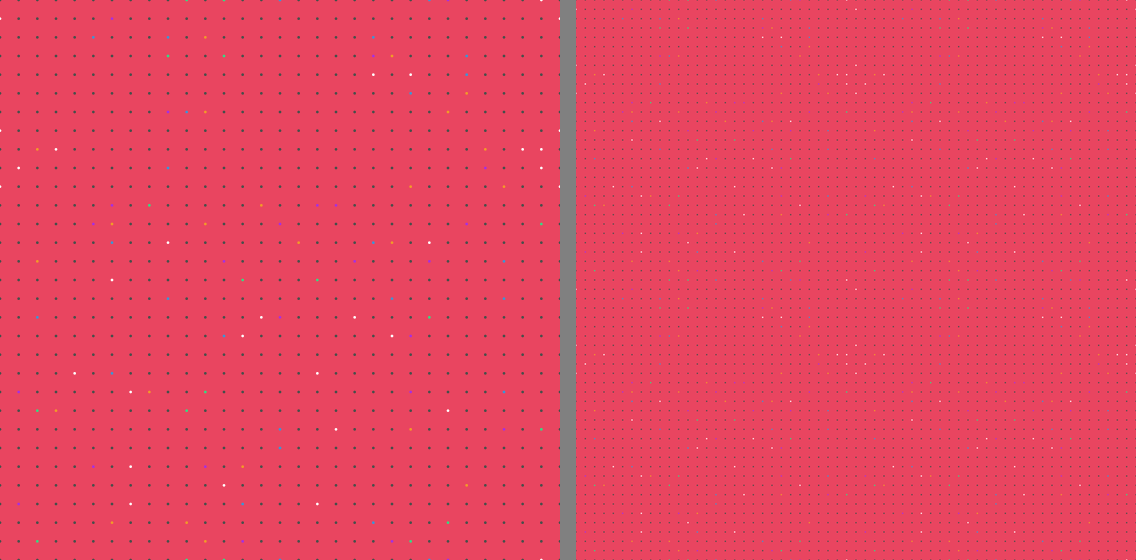
Left, the tile; right, the same tile 2 across and 2 down.
This pattern is drawn by a WebGL 2 fragment shader. Its source:

```glsl
#version 300 es
precision highp float;

uniform vec2 u_resolution;
out vec4 fragColor;

const float REPEATS = 30.0;        // dots across and down
const float DOT_RADIUS = 0.07;     // in cells
const float ACCENT_SHARE = 0.12;   // part of the dots that is coloured
const uint SEED = 17u;

const vec3 GROUND = vec3(0.914, 0.271, 0.376);
const vec3 DARK_DOT = vec3(0.26, 0.31, 0.29);
const int ACCENT_COUNT = 5;
const vec3 ACCENTS[ACCENT_COUNT] = vec3[](
    vec3(1.0, 1.0, 1.0),
    vec3(0.95, 0.61, 0.15),
    vec3(0.18, 0.88, 0.52),
    vec3(0.20, 0.60, 0.86),
    vec3(0.64, 0.18, 0.90)
);

// Integer hash of a lattice point, from 0 to 1
float hash(uvec2 p) {
    uint h = p.x * 1597334677u ^ (p.y + SEED) * 3812015801u;
    h = (h ^ (h >> 16)) * 2246822519u;
    h = (h ^ (h >> 13)) * 3266489917u;
    h ^= h >> 16;
    return float(h >> 8) / 16777216.0;
}

vec3 dotColor(vec2 latticePoint) {
    float pick = hash(uvec2(latticePoint)) / ACCENT_SHARE;
    if (pick >= 1.0) return DARK_DOT;
    int index = min(int(pick * float(ACCENT_COUNT)), ACCENT_COUNT - 1);
    return ACCENTS[index];
}

void main() {
    vec2 cell = gl_FragCoord.xy / u_resolution * REPEATS;
    float pixel = REPEATS / min(u_resolution.x, u_resolution.y);

    // Dots sit on the lattice points, which wrap at the canvas edges
    vec2 nearest = floor(cell + 0.5);
    float dist = length(cell - nearest) - DOT_RADIUS;
    float coverage = clamp(0.5 - dist / pixel, 0.0, 1.0);

    vec3 color = mix(GROUND, dotColor(mod(nearest, REPEATS)), coverage);
    fragColor = vec4(color, 1.0);
}
```
